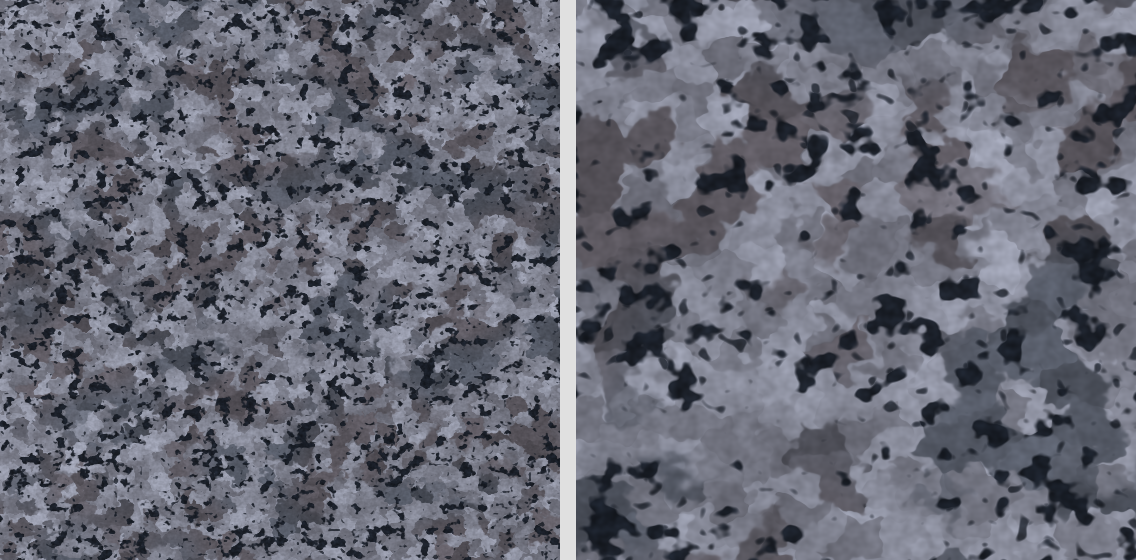
Left: the whole. Right: its middle third, enlarged.
A WebGL 1 fragment shader for this texture:

```glsl
precision highp float;
// Polished grey granite: pale feldspar, smoky quartz grains and ragged black mica flecks.

uniform vec2 u_resolution;

// Mineral colours
const vec3 FELDSPAR_DULL  = vec3(0.415, 0.420, 0.465);
const vec3 FELDSPAR_PALE  = vec3(0.605, 0.620, 0.685);
const vec3 QUARTZ_WARM    = vec3(0.335, 0.318, 0.345);
const vec3 QUARTZ_COOL    = vec3(0.300, 0.320, 0.365);
const vec3 MICA           = vec3(0.085, 0.105, 0.140);

// Features per canvas side
const float QUARTZ_SCALE   = 36.0;
const float FELDSPAR_SCALE = 52.0;
const float MICA_SCALE     = 44.0;
const float SPECK_SCALE    = 95.0;
const float MOTTLE_SCALE   = 120.0;
const float CLUSTER_SCALE  = 13.0;

// Amounts
const float QUARTZ_LEVEL   = 0.60;   // higher gives fewer quartz grains
const float MICA_LEVEL     = 0.36;   // higher gives fewer flecks
const float SPECK_LEVEL    = 0.43;
const float MICA_EDGE      = 0.10;
const float GRAIN_CRISP    = 22.0;
const float WARP_AMOUNT    = 0.016;
const float MOTTLE_AMOUNT  = 0.13;
const vec2  STRETCH        = vec2(0.94, 1.08);

float hash(vec2 p) {
  vec3 q = fract(vec3(p.xyx) * 0.1031);
  q += dot(q, q.yzx + 33.33);
  return fract((q.x + q.y) * q.z);
}

float cornerSlope(vec2 corner, vec2 offset) {
  float angle = 6.28318 * hash(corner);
  return dot(vec2(cos(angle), sin(angle)), offset);
}

float gradientNoise(vec2 p) {
  vec2 i = floor(p);
  vec2 f = p - i;
  vec2 u = f * f * f * (f * (f * 6.0 - 15.0) + 10.0);
  vec2 e = vec2(1.0, 0.0);
  float low  = mix(cornerSlope(i, f), cornerSlope(i + e, f - e), u.x);
  float high = mix(cornerSlope(i + e.yx, f - e.yx), cornerSlope(i + e.xx, f - e.xx), u.x);
  return mix(low, high, u.y);
}

float fbm(vec2 p) {
  float sum = 0.0;
  float gain = 1.0;
  for (int octave = 0; octave < 3; octave++) {
    sum += gain * gradientNoise(p);
    p = mat2(1.6, 1.2, -1.2, 1.6) * p + 17.3;
    gain *= 0.5;
  }
  return sum;
}

// Soft-edged cells: x = share of selected grains, y = random shade.
vec2 grains(vec2 p, float level) {
  vec2 home = floor(p);
  vec2 sum = vec2(0.0);
  float total = 0.0;
  for (int y = -1; y <= 1; y++) {
    for (int x = -1; x <= 1; x++) {
      vec2 cell = home + vec2(float(x), float(y));
      vec2 site = cell + vec2(hash(cell + 11.0), hash(cell + 47.0));
      vec2 d = p - site;
      float weight = exp(-GRAIN_CRISP * dot(d, d));
      float tone = hash(cell + 83.0) + 0.9 * gradientNoise(site * 0.19 + 5.0);
      float chosen = smoothstep(level - 0.05, level + 0.05, tone);
      sum += weight * vec2(chosen, hash(cell + 131.0));
      total += weight;
    }
  }
  return sum / max(total, 1e-20);
}

void main() {
  vec2 uv = gl_FragCoord.xy / min(u_resolution.x, u_resolution.y);
  vec2 p = uv * STRETCH + 3.0;

  // Ragged grain outlines
  vec2 warp = vec2(fbm(p * 48.0), fbm(p * 48.0 + 61.0));
  vec2 q = p + WARP_AMOUNT * warp;

  // Pale ground
  float mottle = gradientNoise(p * MOTTLE_SCALE) + 0.6 * gradientNoise(p * 2.1 * MOTTLE_SCALE);
  float paleness = grains(q * FELDSPAR_SCALE + 29.0, 0.5).y + 0.5 * gradientNoise(p * 20.0);
  vec3 color = mix(FELDSPAR_DULL, FELDSPAR_PALE, clamp(paleness, 0.0, 1.0));

  // Smoky quartz
  vec2 quartz = grains(q * QUARTZ_SCALE, QUARTZ_LEVEL);
  float warmth = smoothstep(-0.25, 0.2, gradientNoise(p * 6.0 + 9.0));
  vec3 smoke = mix(QUARTZ_COOL, QUARTZ_WARM, warmth) * mix(0.82, 1.22, quartz.y);
  color = mix(color, smoke, 0.93 * quartz.x);
  color *= 1.0 + MOTTLE_AMOUNT * mottle + 0.08 * gradientNoise(p * 3.0);

  // Clustered mica flecks and scattered specks
  float cluster = 0.5 * gradientNoise(p * CLUSTER_SCALE + 40.0) + 0.1 * quartz.x;
  float fleck = fbm(p * MICA_SCALE + 71.0) + cluster;
  float speck = gradientNoise(p * SPECK_SCALE + 23.0) + 0.4 * cluster;
  float mica = smoothstep(MICA_LEVEL - MICA_EDGE, MICA_LEVEL + MICA_EDGE, fleck);
  mica = max(mica, 0.8 * smoothstep(SPECK_LEVEL - 0.08, SPECK_LEVEL + 0.08, speck));
  color = mix(color, MICA * (1.0 + 0.5 * mottle), 0.95 * mica);

  gl_FragColor = vec4(color, 1.0);
}
```
